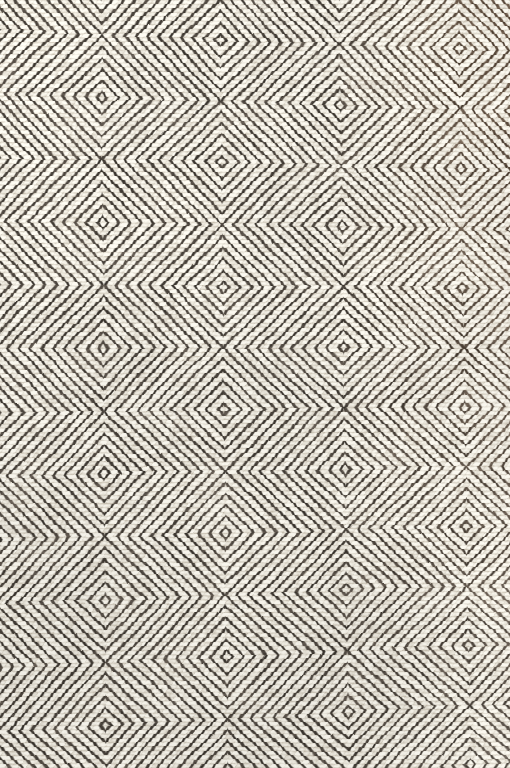
A WebGL 2 fragment shader for this pattern:

```glsl
#version 300 es
precision highp float;
// Handwoven wool rug: staggered concentric diamonds joined by zigzag lines.

#define COLUMN_STEP 0.155    // spacing of diamond columns, canvas heights
#define ROW_STEP 0.0818      // half the vertical repeat, canvas heights
#define LINES_ACROSS 10.5    // dark lines from one column to the next
#define LINES_DOWN 5.5       // dark lines from diamond centre to crossing
#define LINE_HALF 0.14       // half line width, in line spacings
#define LINE_SOFT 0.10       // woolly edge, in line spacings
#define STITCHES vec2(110.0, 183.0)  // stitches per canvas height
#define WOBBLE 0.13          // unevenness of the weave
#define CREAM vec3(0.985, 0.975, 0.94)
#define SHADE vec3(0.78, 0.75, 0.69)
#define CHARCOAL vec3(0.22, 0.20, 0.175)
#define FADED vec3(0.47, 0.43, 0.39)

uniform vec2 u_resolution;
out vec4 fragColor;

float hash(vec2 p) {
  vec3 q = fract(vec3(p.xyx) * 0.1031);
  q += dot(q, q.yzx + 33.33);
  return fract((q.x + q.y) * q.z);
}

vec2 gradientAt(vec2 cell) {
  float angle = 6.2832 * hash(cell);
  return vec2(cos(angle), sin(angle));
}

// Gradient noise, roughly -0.7 to 0.7
float noise(vec2 p) {
  vec2 i = floor(p), f = p - i;
  vec2 u = f * f * f * (f * (f * 6.0 - 15.0) + 10.0);
  vec2 e = vec2(1.0, 0.0);
  float low = mix(dot(gradientAt(i), f),
                  dot(gradientAt(i + e), f - e), u.x);
  float high = mix(dot(gradientAt(i + e.yx), f - e.yx),
                   dot(gradientAt(i + 1.0), f - 1.0), u.x);
  return mix(low, high, u.y);
}

// Triangle wave: 0 at even numbers, 1 at odd numbers
vec2 triangle(vec2 t) {
  return abs(mod(t + 1.0, 2.0) - 1.0);
}

// Column and row position on the slightly skewed cloth
vec2 clothGrid(vec2 p) {
  float column = (p.x - 0.1315 - 0.007 * p.y) / (COLUMN_STEP + 0.003 * p.y);
  float row = (p.y - 0.1263 - 0.0052 * column) / (ROW_STEP - 0.0014 * column);
  return vec2(column, row);
}

void main() {
  vec2 p = gl_FragCoord.xy / u_resolution.y;
  p.y = 1.0 - p.y;

  // Stitches in rows, each row shifted by half a stitch
  vec2 stitch = p * STITCHES;
  stitch.y += 0.35 * noise(p * 14.0);
  float stitchRow = floor(stitch.y);
  stitch.x += 0.5 * stitchRow + 0.4 * fract(stitch.y);
  vec2 inStitch = 2.0 * fract(stitch) - 1.0;
  float yarn = hash(floor(stitch));

  // Step the lines a little along the weft rows
  vec2 woven = p;
  woven.y -= 0.2 * inStitch.y / STITCHES.y;
  woven += 0.003 * vec2(noise(p * 7.0), noise(p * 7.0 + 40.0));

  // Mirrored zigzags make diamonds and crossings
  vec2 fold = triangle(clothGrid(woven));
  float phase = dot(fold, vec2(LINES_ACROSS, LINES_DOWN));
  phase += WOBBLE * (noise(p * 38.0) + 0.8 * noise(p * 120.0 + 9.0));
  float toLine = abs(fract(phase) - 0.5);

  // Uneven line width, finest towards the right edge
  float right = smoothstep(0.4, 0.66, p.x);
  float halfWidth = LINE_HALF + 0.035 * noise(p * 30.0 + 70.0)
                  + 0.05 * (yarn - 0.5) - 0.012 * right;
  float soft = max(LINE_SOFT, 48.0 / u_resolution.y);
  float dark = 1.0 - smoothstep(halfWidth - soft, halfWidth + soft, toLine);

  // Rounded wool stitches and worn dark yarn
  float gap = 0.55 * inStitch.y * inStitch.y + 0.25 * pow(inStitch.x, 4.0);
  float fibre = noise(p * vec2(210.0, 330.0));
  float shadow = clamp(gap + 0.45 * (yarn - 0.4) + 0.4 * fibre, 0.0, 1.0);
  vec3 lightWool = mix(CREAM, SHADE, shadow);
  float wear = 0.25 + 0.5 * noise(p * 16.0 + 23.0) + 0.5 * (yarn - 0.5)
             + 0.4 * fibre + 0.15 * right;
  vec3 darkWool = mix(CHARCOAL, FADED, clamp(wear, 0.0, 1.0));
  darkWool += right * (1.0 - p.y) * vec3(0.06, 0.02, -0.01);
  vec3 color = mix(lightWool, darkWool, dark);

  // Broad light: bright upper left, duller lower down
  float glow = 0.03 * (1.0 - smoothstep(0.0, 0.5, length(p)));
  float dull = 0.035 * smoothstep(0.35, 0.9, p.y) * (1.0 - right);
  color *= 1.0 + glow - dull + 0.03 * noise(p * 5.0);
  fragColor = vec4(clamp(color, 0.0, 1.0), 1.0);
}
```
